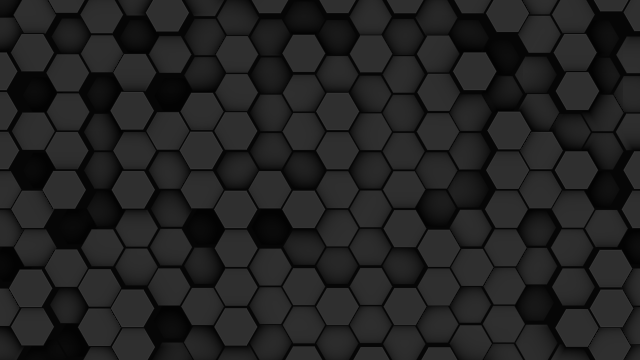
A WebGL 1 fragment shader for this pattern:

```glsl
precision highp float;
// Dark field of flat-topped hexagonal pillars seen from straight above.
// Each pillar gets a hashed height, which scales it about the view centre;
// the highest covering top wins and taller neighbours cast soft shade on it.

uniform vec2 u_resolution;

#define PITCH 0.1079                 // row spacing, in canvas heights
#define ORIGIN vec2(0.0486, 0.081)   // centre of cell (0, 0)
#define LOW_SCALE 0.962              // perspective scale of the lowest top
#define SCALE_RANGE 0.058            // extra scale of the highest top
#define SEAM 0.0032                  // softness of the dark seams
#define SHADE_REACH 0.036            // shade reach per unit of height step
#define SEED 17.0
#define TOP_COLOR vec3(0.184)
#define DEEP_COLOR vec3(0.105)
#define GAP_COLOR vec3(0.022)

const float COS30 = 0.8660254;

float hash(vec2 cell) {
  vec3 q = fract(vec3(cell.xyx + SEED) * vec3(0.1031, 0.1030, 0.0973));
  q += dot(q, q.yzx + 33.33);
  return fract((q.x + q.y) * q.z);
}

// Signed distance to a flat-topped hexagon with the given inradius.
float hexDistance(vec2 p, float inradius) {
  p = abs(p);
  return max(p.y, p.x * COS30 + p.y * 0.5) - inradius;
}

// Heights vary gently in the middle and strongly towards the sides and top.
float pillarHeight(vec2 cell, vec2 center) {
  float outer = smoothstep(0.15, 0.65, length(vec2(center.x, max(center.y, 0.0) * 1.4)));
  float height = 0.58 + (hash(cell) - 0.5) * mix(0.55, 0.84, outer);
  float sunken = step(hash(cell + 71.0), mix(0.05, 0.13, outer));
  return clamp(height - 0.42 * sunken, 0.0, 1.0);
}

// Distance to (x) and height of (y) the pillar at an offset from the local cell.
vec2 pillar(vec2 p, vec2 offset) {
  vec2 local = (p - ORIGIN) / PITCH;
  float column = floor(local.x / COS30 + 0.5) + offset.x;
  float stagger = 0.5 * mod(column, 2.0);
  float row = floor(local.y - stagger + 0.5) + offset.y;
  vec2 center = ORIGIN + PITCH * vec2(column * COS30, row + stagger);
  float height = pillarHeight(vec2(column, row), center);
  float scale = LOW_SCALE + SCALE_RANGE * height;
  return vec2(hexDistance(p - center * scale, 0.496 * PITCH * scale), height);
}

void main() {
  vec2 p = (gl_FragCoord.xy - 0.5 * u_resolution) / u_resolution.y;
  float pixel = 1.0 / u_resolution.y;

  // Highest top covering this point; a negative height means a gap.
  vec2 top = vec2(0.0, -1.0);
  for (int i = -1; i <= 1; i++) {
    for (int j = -1; j <= 1; j++) {
      vec2 candidate = pillar(p, vec2(float(i), float(j)));
      if (candidate.x < 0.0 && candidate.y > top.y) top = candidate;
    }
  }

  // Contact shade from every taller neighbour.
  float light = 1.0;
  for (int i = -1; i <= 1; i++) {
    for (int j = -1; j <= 1; j++) {
      vec2 other = pillar(p, vec2(float(i), float(j)));
      float rise = other.y - top.y;
      if (rise > 0.0) {
        float reach = 0.006 + SHADE_REACH * rise;
        float strength = min(1.0, 0.2 + 1.6 * rise);
        light *= 1.0 - strength * exp(-max(other.x, 0.0) / reach);
      }
    }
  }

  // Top surface, with a faint bevel on the raised pillars.
  float inside = -top.x;
  float raised = smoothstep(0.55, 0.9, top.y);
  vec3 surface = mix(DEEP_COLOR, TOP_COLOR, smoothstep(0.0, 0.5, top.y));
  float bevel = smoothstep(0.001, 0.003, inside) * (1.0 - smoothstep(0.003, 0.006, inside));
  surface += 0.03 * raised * bevel;

  // Seams and gaps fall off to near black.
  float cover = smoothstep(0.0, max(SEAM, 1.5 * pixel), inside);
  vec3 color = mix(GAP_COLOR, max(surface * light, GAP_COLOR * 0.6), cover);
  gl_FragColor = vec4(color, 1.0);
}
```
